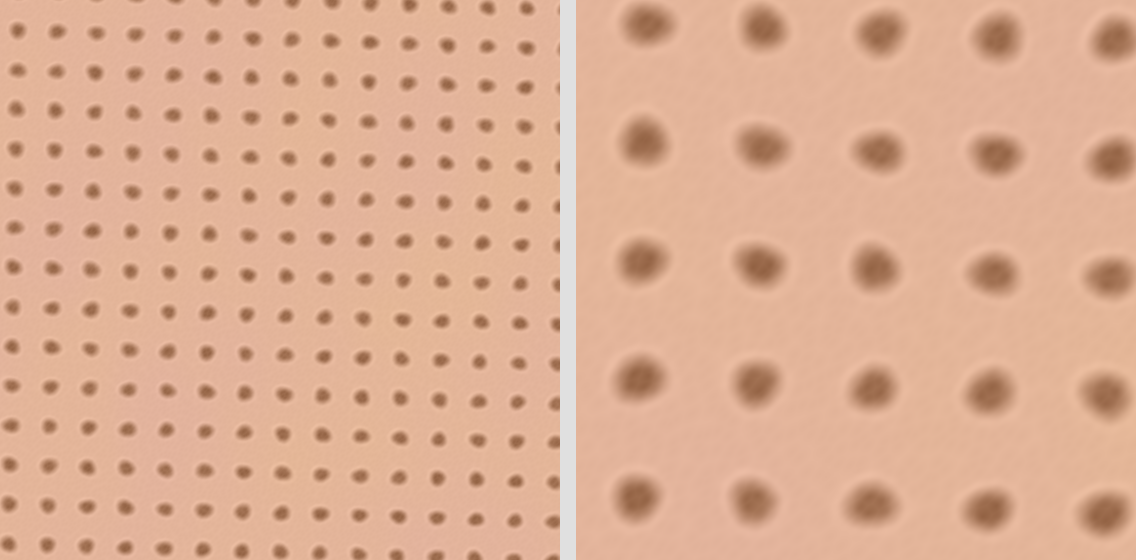
Left: the whole. Right: its middle third, enlarged.
Reproduce this pattern procedurally as a WebGL 1 fragment shader.

```glsl
precision highp float;

uniform vec2 u_resolution;

// Perforation lattice, in canvas units
const vec2 FIRST_HOLE = vec2(0.0326, 0.9453);
const vec2 COLUMN_STEP = vec2(0.0698, -0.00241);
const vec2 ROW_STEP = vec2(-0.0013, -0.0705);
const vec2 CONVERGENCE = vec2(-0.0000313, 0.0000156);

// Hole profile
const float CORE_RADIUS = 0.0040;
const float RIM_RADIUS = 0.0194;
const float RIM_WOBBLE = 0.06;
const float JITTER = 0.0008;
const float HIGHLIGHT = 0.028;

// Surface
const vec3 LEATHER = vec3(0.893, 0.710, 0.602);
const vec3 HOLE = vec3(0.615, 0.425, 0.305);
const vec3 WARM_TINT = vec3(0.004, 0.010, -0.016);
const float GRAIN_SCALE = 62.0;
const float GRAIN_DEPTH = 0.018;

vec2 hash2(vec2 p) {
  vec3 q = fract(p.xyx * vec3(0.1031, 0.1030, 0.0973));
  q += dot(q, q.yzx + 33.33);
  return fract((q.xx + q.yz) * q.zy);
}

// Distance to the nearest scattered point
float cellular(vec2 p) {
  vec2 cell = floor(p);
  float nearest = 2.0;
  for (int y = -1; y <= 1; y++) {
    for (int x = -1; x <= 1; x++) {
      vec2 neighbour = cell + vec2(float(x), float(y));
      nearest = min(nearest, distance(p, neighbour + hash2(neighbour + 50.0)));
    }
  }
  return nearest;
}

// Broad soft mottling, roughly -1 to 1
float mottle(vec2 p) {
  float sum = 0.0;
  float weight = 0.5;
  for (int i = 0; i < 4; i++) {
    sum += weight * sin(p.x + 1.7 * sin(p.y * 0.8)) * cos(p.y - 0.6 * p.x);
    p = mat2(1.3, 1.1, -1.1, 1.3) * p + 2.3;
    weight *= 0.6;
  }
  return sum;
}

vec2 latticeToCanvas(vec2 g) {
  return FIRST_HOLE + g.x * COLUMN_STEP + g.y * ROW_STEP + g.x * g.y * CONVERGENCE;
}

// Inverts the slightly converging lattice by fixed-point iteration
vec2 canvasToLattice(vec2 uv) {
  float det = COLUMN_STEP.x * ROW_STEP.y - COLUMN_STEP.y * ROW_STEP.x;
  vec2 g = vec2(0.0);
  for (int i = 0; i < 3; i++) {
    vec2 d = uv - FIRST_HOLE - g.x * g.y * CONVERGENCE;
    g = vec2(d.x * ROW_STEP.y - d.y * ROW_STEP.x,
             COLUMN_STEP.x * d.y - COLUMN_STEP.y * d.x) / det;
  }
  return g;
}

void main() {
  vec2 uv = gl_FragCoord.xy / u_resolution;

  // Nearest hole and its own variation
  vec2 cell = floor(canvasToLattice(uv) + 0.5);
  vec2 shape = hash2(cell + 20.0);
  vec2 tone = hash2(cell + 71.0);
  vec2 offset = uv - latticeToCanvas(cell) - (shape - 0.5) * 2.0 * JITTER;

  // Slightly wide, uneven outline
  vec2 d = offset * vec2(0.95, 1.06);
  float angle = atan(d.y, d.x);
  float wobble = sin(2.0 * angle + 6.28 * shape.x) + 0.6 * sin(3.0 * angle + 6.28 * shape.y);
  float radius = length(d) * (1.0 + RIM_WOBBLE * wobble) * mix(1.05, 0.97, tone.x);

  // Focus sharpens towards the lower right
  float focus = clamp(0.5 + 0.5 * (uv.x - uv.y), 0.0, 1.0);
  float core = CORE_RADIUS + 0.0022 * (focus - 0.4);
  float rim = RIM_RADIUS - 0.0022 * (focus - 0.4);
  float hole = 1.0 - smoothstep(core, rim, radius);

  // Leather tint and diagonal grain
  float patches = mottle(uv * vec2(7.0, 5.0) + 1.0);
  vec2 fibre = vec2(uv.x + uv.y, 1.7 * (uv.y - uv.x));
  float grain = cellular(fibre * GRAIN_SCALE) - 0.5;
  vec3 color = LEATHER + WARM_TINT * patches + GRAIN_DEPTH * grain;

  // Raised lip catching light on the upper left, fainter opposite
  float lip = exp(-pow((radius - 0.0195) / 0.0030, 2.0));
  float facing = dot(normalize(d + 0.00001), vec2(-0.6, 0.8));
  color += HIGHLIGHT * lip * (0.25 + 0.75 * max(facing, 0.0) + 0.35 * max(-facing, 0.0));

  // Shaded hole with fuzzy fibres
  vec3 shade = HOLE + 0.035 * (tone.y - 0.5) + 0.06 * grain;
  color = mix(color, shade, hole);

  gl_FragColor = vec4(color, 1.0);
}
```
